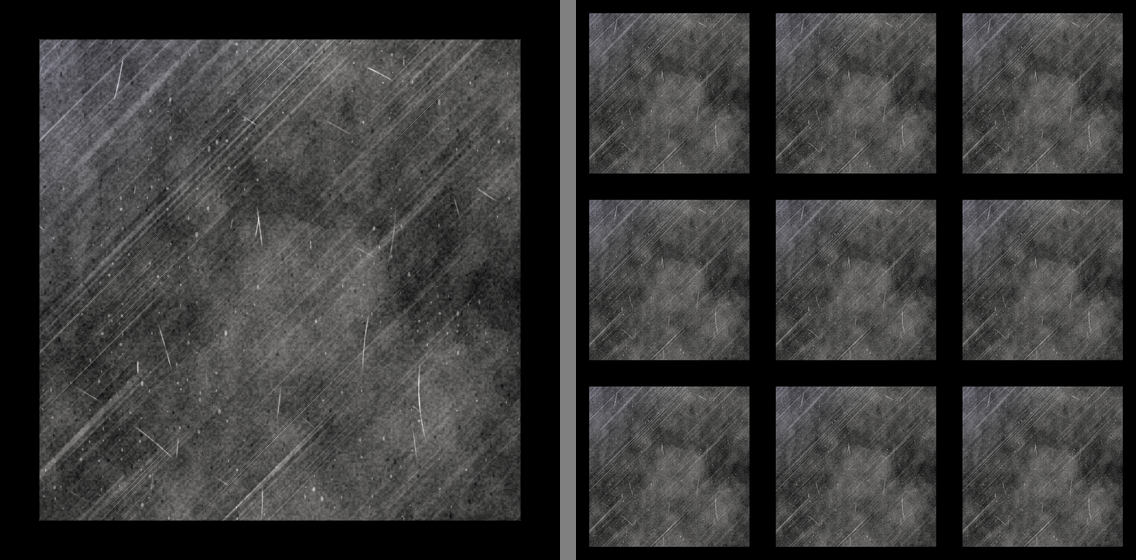
Left, the tile; right, the same tile 3 across and 3 down.
This texture is drawn by a WebGL 2 fragment shader. Its source:

```glsl
#version 300 es
precision highp float;
// A worn dark metal plate in a black frame: cloudy stains, fine diagonal
// brushing, grain, small chips and stray scratches. All noise wraps at whole
// periods; the brushing uses a sheared grid so that it also repeats per tile.
uniform vec2 u_resolution;
out vec4 fragColor;

const float FRAME = 0.0705;
const int SCRATCHES = 46;

uint scramble(uint v) {
  v = v * 747796405u + 2891336453u;
  v = ((v >> ((v >> 28) + 4u)) ^ v) * 277803737u;
  return (v >> 22) ^ v;
}

float hash(vec2 cell, float seed) {
  uint h = scramble(uint(cell.x) + scramble(uint(cell.y) + scramble(uint(seed))));
  return float(h >> 8) / 16777216.0;
}

// Value noise on a grid of period.x by period.y cells per unit, wrapping.
float noise(vec2 uv, vec2 period, float seed) {
  vec2 p = uv * period;
  vec2 i = floor(p);
  vec2 f = p - i;
  f = f * f * (3.0 - 2.0 * f);
  vec2 a = mod(i, period);
  vec2 b = mod(i + 1.0, period);
  return mix(mix(hash(a, seed), hash(vec2(b.x, a.y), seed), f.x),
             mix(hash(vec2(a.x, b.y), seed), hash(b, seed), f.x), f.y);
}

float fbm(vec2 uv, vec2 period, float seed) {
  float sum = 0.0;
  float weight = 0.5;
  for (int octave = 0; octave < 6; octave++) {
    sum += weight * noise(uv, period, seed + float(octave));
    period *= 2.0;
    weight *= 0.53;
  }
  return sum;
}

// Thin, slightly bent stroke through the origin, fading to its ends.
float stroke(vec2 p, float angle, float halfLength, float bend, float width, float px) {
  vec2 dir = vec2(cos(angle), sin(angle));
  float along = dot(p, dir);
  float across = dot(p, vec2(-dir.y, dir.x)) + bend * along * along;
  float taper = 1.0 - smoothstep(0.5 * halfLength, halfLength, abs(along));
  return taper * (1.0 - smoothstep(width - 0.5 * px, width + px, abs(across)));
}

float strayScratches(vec2 uv, float px) {
  float sum = 0.0;
  for (int i = 0; i < SCRATCHES; i++) {
    vec2 id = vec2(float(i), 0.0);
    vec2 center = vec2(hash(id, 61.0), hash(id, 62.0));
    vec2 p = fract(uv - center + 0.5) - 0.5;
    float turn = hash(id, 63.0) - 0.5;
    float angle = hash(id, 64.0) < 0.68 ? 1.57 + 0.65 * turn : -0.58 + 0.3 * turn;
    float size = hash(id, 65.0);
    float halfLength = mix(0.01, 0.075, size * size);
    float bend = 3.0 * (hash(id, 66.0) - 0.5);
    float strength = mix(0.12, 0.6, pow(hash(id, 67.0), 2.0));
    sum += strength * stroke(p, angle, halfLength, bend, 0.0007, px);
  }
  return sum * mix(0.35, 1.15, noise(uv, vec2(90.0), 68.0));
}

// One small upright chip in some cells of a wrapping grid.
float chips(vec2 uv, float count, float chance, float seed, float px) {
  vec2 cell = floor(uv * count);
  vec2 id = mod(cell, count);
  vec2 center = 0.25 + 0.5 * vec2(hash(id, seed), hash(id, seed + 1.0));
  vec2 p = (uv * count - cell - center) / count;
  float radius = mix(0.0006, 0.0022, pow(hash(id, seed + 2.0), 3.0));
  float d = length(p * vec2(1.0, mix(0.45, 1.0, hash(id, seed + 3.0))));
  return step(hash(id, seed + 4.0), chance) * (1.0 - smoothstep(radius - 0.5 * px, radius + px, d));
}

void main() {
  vec2 uv = gl_FragCoord.xy / u_resolution;
  float px = 1.0 / min(u_resolution.x, u_resolution.y);
  float light = uv.y - uv.x;

  // Cloudy stains with a few sharp-edged darker patches.
  vec2 warp = vec2(fbm(uv, vec2(6.0), 1.0), fbm(uv, vec2(6.0), 11.0)) - 0.5;
  float cloud = fbm(uv + 0.1 * warp, vec2(5.0, 4.0), 21.0);
  float patches = fbm(uv + 0.08 * warp, vec2(4.0, 3.0), 31.0);
  float mottling = fbm(uv, vec2(34.0, 22.0), 91.0);
  float tone = 0.298 + 0.05 * light + 0.38 * (cloud - 0.52) + 0.17 * (mottling - 0.52);
  tone -= 0.045 * smoothstep(0.56, 0.59, patches);
  tone -= 0.035 * (1.0 - smoothstep(0.0, 0.009, abs(patches - 0.575)));

  // Diagonal brushing, strongest in bands and toward the upper left.
  vec2 sheared = vec2(uv.x, uv.x - uv.y);
  float bands = noise(sheared, vec2(2.0, 11.0), 41.0);
  float wear = clamp(0.25 + 0.75 * bands + 0.4 * light, 0.12, 1.2);
  float fine = noise(sheared, vec2(7.0, 184.0), 42.0) - 0.5;
  float grooves = smoothstep(0.66, 0.96, noise(sheared, vec2(5.0, 143.0), 43.0));
  float bright = smoothstep(0.78, 0.98, noise(sheared, vec2(4.0, 211.0), 44.0));
  tone += wear * (0.13 * fine + 0.17 * grooves + 0.22 * bright);

  // Grain, pits, chips and stray scratches.
  tone += 0.12 * (noise(uv, vec2(256.0), 51.0) - 0.5) + 0.08 * (noise(uv, vec2(430.0), 52.0) - 0.5);
  float cluster = smoothstep(0.4, 0.75, noise(uv, vec2(9.0, 7.0), 53.0));
  tone -= 0.13 * chips(uv, 70.0, 0.16, 71.0, px);
  tone += 0.3 * chips(uv, 58.0, 0.05 + 0.16 * cluster, 81.0, px);
  tone += strayScratches(uv, px);

  // Cool sheen at the upper left, faint warmth elsewhere, black frame.
  vec3 tint = mix(vec3(1.008, 1.0, 0.99), vec3(0.99, 0.985, 1.08), smoothstep(0.25, 0.9, light));
  vec2 inset = 0.5 - FRAME - abs(uv - 0.5);
  float plate = smoothstep(-0.5 * px, 0.5 * px, min(inset.x, inset.y));
  fragColor = vec4(clamp(tone, 0.06, 0.9) * tint * plate, 1.0);
}
```
